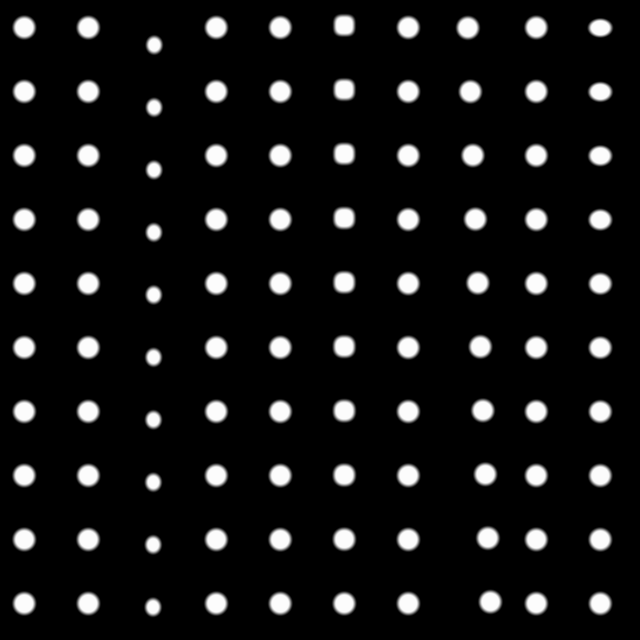
Reproduce this pattern procedurally as a WebGL 1 fragment shader.

```glsl
precision highp float;

// Ten by ten grid of soft white dots on black, one dot per cell.
// Four columns deviate: shrunken and sinking, squared, slanting, flattened.
// Each deviation changes smoothly with the height of the row.

uniform vec2 u_resolution;

// 1.0 inside the chosen column, 0.0 elsewhere
float isColumn(float column, float index) {
    return 1.0 - step(0.5, abs(column - index));
}

// Length of p under a superellipse norm: 2 is round, larger is squarer
float superLength(vec2 p, float power) {
    vec2 q = pow(abs(p) + 1e-6, vec2(power));
    return pow(q.x + q.y, 1.0 / power);
}

void main() {
    vec2 uv = gl_FragCoord.xy / min(u_resolution.x, u_resolution.y);
    vec2 cell = floor(uv * 10.0);
    vec2 p = fract(uv * 10.0) * 0.1 - vec2(0.038, 0.057);
    float rise = cell.y / 9.0;  // 0 in the bottom row, 1 in the top row

    float sinking = isColumn(cell.x, 2.0);
    float squared = isColumn(cell.x, 5.0);
    float slanted = isColumn(cell.x, 7.0);
    float flattened = isColumn(cell.x, 9.0);

    // Displacement of the dot centre
    vec2 offset = sinking * mix(vec2(0.0012, -0.0057), vec2(0.0031, -0.0273), rise);
    offset += squared * vec2(0.0, 0.0033) * rise;
    offset += slanted * mix(vec2(0.0283, 0.0026), vec2(-0.0069, -0.0005), rise);
    offset.y -= flattened * 0.0006 * rise;

    // Proportions, size and roundness of the dot
    vec2 stretch = mix(vec2(1.0), vec2(0.95, 1.06), sinking);
    stretch += flattened * vec2(0.05, -0.2) * rise * rise;
    float radius = 0.0165 - 0.0045 * sinking - 0.0011 * squared * rise;
    float power = 2.0 + squared * 0.9 * rise;

    // Soft edge of constant width in canvas units
    float d = superLength((p - offset) / stretch, power) - radius;
    float dot_ = 1.0 - smoothstep(-0.0042, 0.0042, d);
    gl_FragColor = vec4(vec3(0.99) * dot_, 1.0);
}
```
